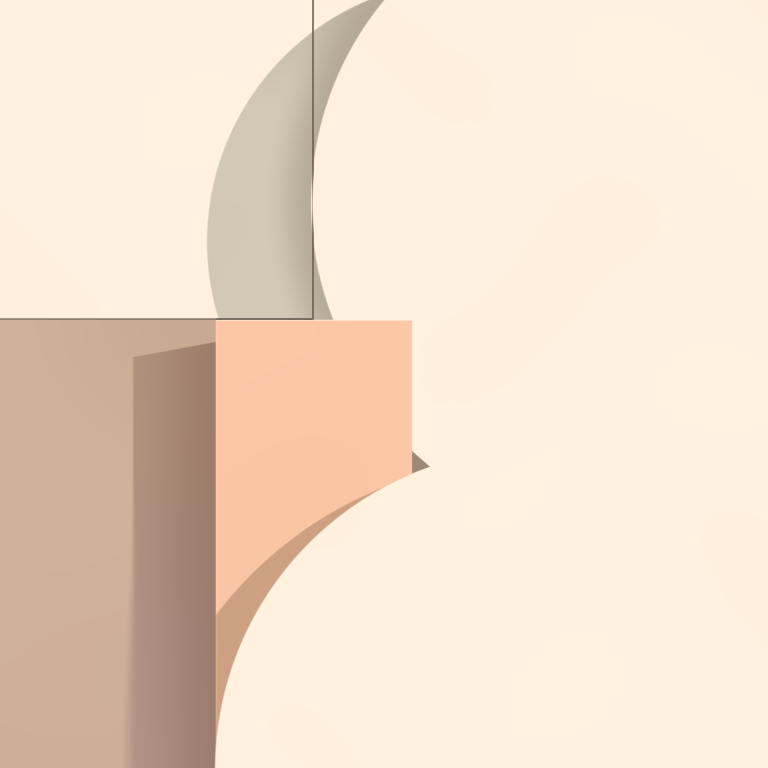
This background is drawn by a three.js fragment shader. Its source:

```glsl
// Flat paper-cut still life: cream sheets, a brown panel and a peach block,
// with curved cut-outs and soft cast shadows. Shapes are distance functions
// turned into smooth masks, then painted from back to front.

#define EDGE 0.0013        // half width of smoothed edges
#define LINE_WIDTH 0.0011  // half width of the thin seams
#define SEAM_X 0.4076      // vertical seam
#define SEAM_Y 0.5846      // horizontal seam
#define BLOCK_LEFT 0.2813
#define BLOCK_RIGHT 0.5365
#define BLOCK_TOP 0.5825
#define SHADE_LEFT 0.1735  // left side of the panel shadow
#define PAPER_GRAIN 0.003  // strength of the paper tone drift

varying vec2 vUv;

const vec3 CREAM = vec3(1.0, 0.945, 0.867);
const vec3 PEACH = vec3(0.98, 0.776, 0.643);
const vec3 PEACH_SHADE = vec3(0.81, 0.63, 0.51);
const vec3 PANEL = vec3(0.815, 0.695, 0.61);
const vec3 PANEL_DUSK = vec3(0.775, 0.655, 0.565);
const vec3 SHADE_LIGHT = vec3(0.685, 0.565, 0.49);
const vec3 SHADE_DARK = vec3(0.615, 0.49, 0.415);
const vec3 STONE = vec3(0.825, 0.78, 0.71);
const vec3 STONE_SHADE = vec3(0.69, 0.645, 0.57);
const vec3 NOTCH = vec3(0.62, 0.54, 0.455);
const vec3 INK = vec3(0.40, 0.36, 0.31);

// Coverage of the region where the signed distance is negative
float fill(float d) {
  return 1.0 - smoothstep(-EDGE, EDGE, d);
}

float circle(vec2 p, vec2 center, float radius) {
  return length(p - center) - radius;
}

float seam(float d) {
  return 1.0 - smoothstep(LINE_WIDTH * 0.4, LINE_WIDTH * 1.6, abs(d));
}

// Slow layered sines, roughly -1 to 1
float paperTone(vec2 p) {
  float tone = sin(p.x * 9.0 + 2.0 * sin(p.y * 7.0));
  tone += 0.6 * sin(p.y * 17.0 + 1.5 * sin(p.x * 13.0));
  return tone / 1.6;
}

void main() {
  vec2 p = vUv;
  vec3 color = CREAM;

  float upperDisc = circle(p, vec2(0.819, 0.7357), 0.414);
  float lowerDisc = circle(p, vec2(0.698, -0.0026), 0.418);
  float above = fill(SEAM_Y - 0.001 - p.y);
  float below = fill(p.y - SEAM_Y);

  // Grey crescent, darkening toward the upper cut-out
  float crescent = circle(p, vec2(0.6107, 0.6849), 0.3411);
  float depth = 1.0 - smoothstep(0.0, 0.06, upperDisc);
  vec3 stone = mix(STONE, STONE_SHADE, 0.8 * depth);
  stone = mix(stone, STONE_SHADE, 0.35 * smoothstep(0.85, 1.0, p.y));
  color = mix(color, stone, fill(max(crescent, -upperDisc)) * above);

  // Brown panel, duskier toward its upper right
  float dusk = smoothstep(0.0, BLOCK_LEFT, p.x) * smoothstep(0.3, SEAM_Y, p.y);
  vec3 panel = mix(PANEL, PANEL_DUSK, 0.85 * dusk);
  panel -= vec3(0.008, 0.014, 0.012) * (1.0 - smoothstep(0.0, 0.35, p.y));

  // Shadow on the panel, its left side softening downward
  float blur = mix(0.013, 0.0018, smoothstep(0.0, 0.45, p.y));
  float shadeLeft = SHADE_LEFT - 0.006 * (1.0 - smoothstep(0.0, 0.3, p.y));
  float shadeTop = 0.535 + 0.183 * (p.x - SHADE_LEFT);
  float shade = smoothstep(shadeLeft - blur, shadeLeft + blur, p.x);
  shade *= fill(p.y - shadeTop);
  float across = smoothstep(SHADE_LEFT, BLOCK_LEFT, p.x);
  vec3 shadeColor = mix(SHADE_LIGHT, SHADE_DARK, across);
  shadeColor.b += 0.02 * (1.0 - smoothstep(0.1, 0.45, p.y));
  panel = mix(panel, shadeColor, shade);
  color = mix(color, panel, below * fill(p.x - BLOCK_LEFT));

  // Small dark notch beside the block
  float notchTop = p.y - (0.4128 - 0.88 * (p.x - BLOCK_RIGHT));
  float notch = max(notchTop, BLOCK_RIGHT - 0.001 - p.x);
  color = mix(color, NOTCH, fill(max(notch, -lowerDisc)));

  // Thin seams, the vertical one hidden by the upper cut-out
  float vertical = seam(p.x - SEAM_X) * above * fill(-upperDisc - 0.002);
  float horizontal = seam(p.y - SEAM_Y) * fill(p.x - SEAM_X);
  float seamStrength = mix(0.65, 0.9, step(BLOCK_LEFT, p.x));
  color = mix(color, INK, max(0.85 * vertical, seamStrength * horizontal));

  // Peach block with the curved shadow above the lower cut-out
  float block = max(BLOCK_LEFT - p.x, p.x - BLOCK_RIGHT);
  block = max(block, p.y - BLOCK_TOP);
  float curveShade = fill(circle(p, vec2(0.6888, -0.1094), 0.5112));
  vec3 peach = mix(PEACH, PEACH_SHADE, curveShade);
  peach += 0.012 * seam(block + 0.002);
  color = mix(color, peach, fill(block));

  // Lower cream cut-out
  color = mix(color, CREAM, fill(lowerDisc));

  color += PAPER_GRAIN * paperTone(p);
  gl_FragColor = vec4(color, 1.0);
}
```
